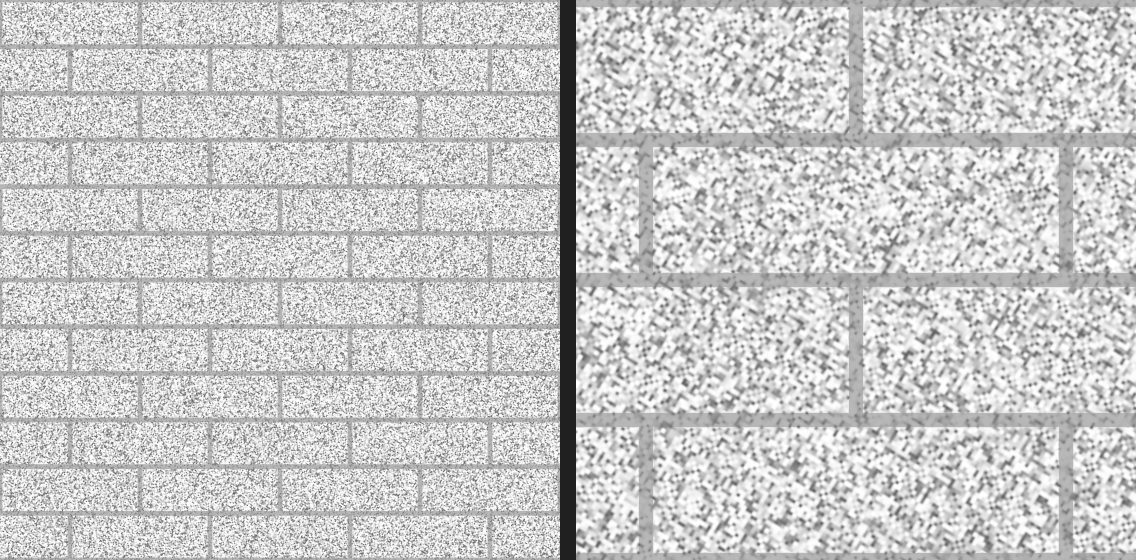
Left: the whole. Right: its middle third, enlarged.
This texture is drawn by a Shadertoy shader. Its source:

```glsl
// Draws a running-bond wall of pale speckled bricks with thin grey mortar joints.

const vec2 BRICK_COUNT = vec2(4.0, 12.0);
const float JOINT_HALF_WIDTH = 0.0041;
const float GRAIN_COUNT = 430.0;
const vec3 BRICK_COLOR = vec3(1.0);
const vec3 MORTAR_COLOR = vec3(0.72);

float hash(vec2 cell) {
    uvec2 q = uvec2(ivec2(cell)) * uvec2(1597334673u, 3812015801u);
    uint n = (q.x ^ q.y) * 1597334673u;
    n = (n ^ (n >> 15u)) * 2246822519u;
    n ^= n >> 13u;
    return float(n >> 8u) / 16777216.0;
}

float valueNoise(vec2 p) {
    vec2 cell = floor(p);
    vec2 f = fract(p);
    f = f * f * (3.0 - 2.0 * f);
    float low = mix(hash(cell), hash(cell + vec2(1.0, 0.0)), f.x);
    float high = mix(hash(cell + vec2(0.0, 1.0)), hash(cell + vec2(1.0, 1.0)), f.x);
    return mix(low, high, f.y);
}

// Turned noise lattice, so the grains do not line up with the courses.
float grain(vec2 uv, float count) {
    const float angle = 0.55;
    mat2 turn = mat2(cos(angle), sin(angle), -sin(angle), cos(angle));
    return valueNoise(turn * uv * count);
}

// Distance to the nearest joint centre line, in canvas units.
float jointDistance(vec2 uv, vec2 count) {
    vec2 p = uv * count;
    p.x += 0.5 * mod(floor(p.y) + 1.0, 2.0);
    vec2 toLine = (0.5 - abs(fract(p) - 0.5)) / count;
    return min(toLine.x, toLine.y);
}

void mainImage(out vec4 fragColor, in vec2 fragCoord) {
    vec2 uv = fragCoord / iResolution.xy;
    float pixel = 1.0 / min(iResolution.x, iResolution.y);
    float speck = grain(uv, GRAIN_COUNT);

    // Strong dark specks on the bricks, fainter ones in the mortar.
    vec3 brick = BRICK_COLOR - 0.62 * speck * speck;
    vec3 mortar = MORTAR_COLOR - 0.26 * speck * speck * speck;

    // Joints with slightly grainy, antialiased edges.
    float edge = jointDistance(uv, BRICK_COUNT) - JOINT_HALF_WIDTH;
    edge += 0.0008 * (speck - 0.5);
    float brickMask = smoothstep(-0.6 * pixel, 0.6 * pixel, edge);

    fragColor = vec4(mix(mortar, brick, brickMask), 1.0);
}
```
